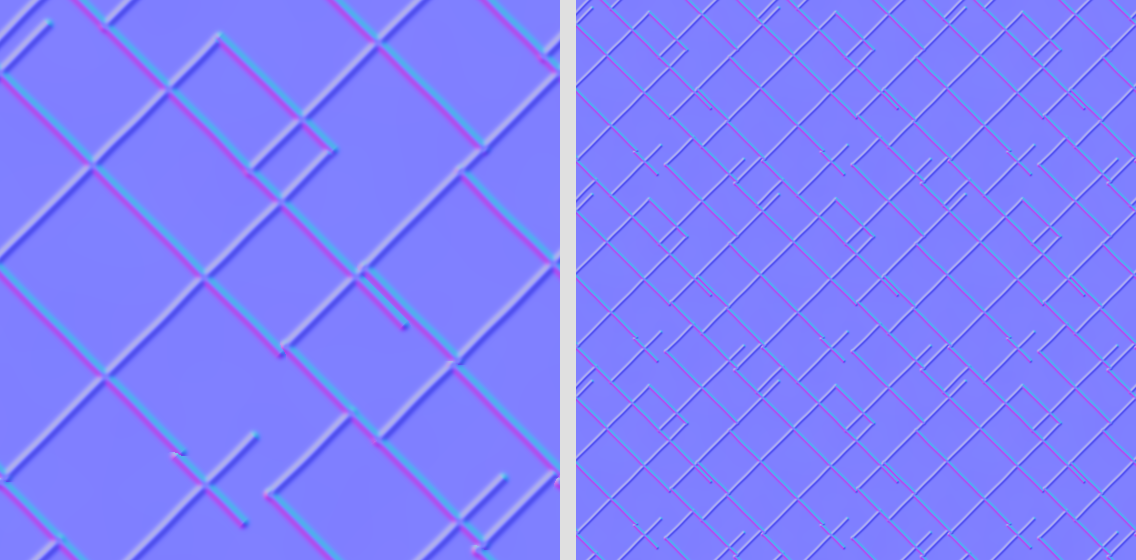
Left: one tile. Right: repeated 3 by 3.
A WebGL 1 fragment shader for this texture map:

```glsl
precision highp float;
uniform vec2 u_resolution;

const float GROOVE_WIDTH = 0.0056;  // half width at the steepest slope
const float GROOVE_SLOPE = 0.60;
const float OVERRUN = 0.17;         // how far a broken groove runs on
const vec2 SPLIT = vec2(0.185, 0.11); // sideways shift and extra length
const float WOBBLE = 0.0022;
const float WOBBLE_CELLS = 9.0;
const float FACE_TILT = 0.022;
const float FACE_CELLS = 5.0;
const float LINES = 3.0;            // diagonal grooves per canvas side
const float NONE = -9.0;            // marks a missing stretch

// Spacing of the falling and rising diagonals
const vec3 FALL_BASE = vec3(0.141, 0.516, 0.870);
const vec3 RISE_BASE = vec3(0.130, 0.461, 0.862);

// Sideways slip per stretch: one column per groove, early and late halves
const mat3 FALL_EARLY = mat3(0.0, 0.0, 0.0,  -0.015, 0.083, 0.083,  0.021, 0.02, 0.0);
const mat3 FALL_LATE = mat3(0.032, 0.016, 0.0,  0.0, 0.0, 0.0,  0.0, 0.0, 0.0);
const mat3 RISE_EARLY = mat3(0.104, NONE, 0.0,  NONE, -0.094, 0.0,  -0.109, -0.109, -0.026);
const mat3 RISE_LATE = mat3(0.0, 0.0, -0.059,  0.0, 0.0, 0.0,  0.0, 0.0, 0.0);

// Range of slip changes that make a groove run on past its end
const vec2 FALL_BREAK = vec2(0.0, 0.05);
const vec2 RISE_BREAK = vec2(-10.0, 0.09);
const float MIN_BREAK = 0.03;

float wrapIndex(float i, float n) {
  return i - n * floor((i + 0.5) / n);
}

vec3 pick(float i) {
  return vec3(lessThan(abs(vec3(0.0, 1.0, 2.0) - i), vec3(0.5)));
}

// Gradient noise that repeats after "period" cells
vec2 gradientAt(vec2 cell, float period) {
  cell = mod(cell, period);
  float h = fract(sin(dot(cell, vec2(127.1, 311.7))) * 4375.85);
  return vec2(cos(6.2832 * h), sin(6.2832 * h));
}

float gradientNoise(vec2 p, float period) {
  vec2 i = floor(p), f = p - i, e = vec2(1.0, 0.0);
  vec2 w = f * f * f * (f * (f * 6.0 - 15.0) + 10.0);
  float a = dot(gradientAt(i, period), f);
  float b = dot(gradientAt(i + e.xy, period), f - e.xy);
  float c = dot(gradientAt(i + e.yx, period), f - e.yx);
  float d = dot(gradientAt(i + e.xx, period), f - e.xx);
  return mix(mix(a, b, w.x), mix(c, d, w.x), w.y);
}

vec2 noisePair(vec2 uv, float cells) {
  return vec2(gradientNoise(uv * cells, cells),
              gradientNoise(uv * cells + vec2(2.37, 1.61), cells));
}

// Indices wrap on the diagonal lattice of the square canvas
float stretchIndex(float line, float stretch) {
  return wrapIndex(stretch - LINES * floor((line + 0.5) / LINES), 2.0 * LINES);
}

float slip(bool rising, float line, float stretch) {
  float s = stretchIndex(line, stretch);
  mat3 early = rising ? RISE_EARLY : FALL_EARLY;
  mat3 late = rising ? RISE_LATE : FALL_LATE;
  vec3 column = (s < 2.5 ? early : late) * pick(wrapIndex(line, LINES));
  return dot(column, pick(wrapIndex(s, LINES)));
}

float basePosition(bool rising, float line) {
  vec3 base = rising ? RISE_BASE : FALL_BASE;
  return floor((line + 0.5) / LINES) + dot(base, pick(wrapIndex(line, LINES)));
}

// Crossing point of a groove with line "node" of the other family
float nodePosition(bool rising, float line, float node) {
  float s = slip(!rising, node, line);
  return basePosition(!rising, node) + (s < -1.0 ? 0.0 : s);
}

vec2 nearer(vec2 best, vec2 s, float across, float start, float end) {
  vec2 d = (s - vec2(across, clamp(s.y, start, end))) * 0.70711;
  return dot(d, d) < dot(best, best) ? d : best;
}

// Offset from the nearest groove; s = (across, along)
vec2 nearestGroove(vec2 s, bool rising) {
  vec2 best = vec2(1.0), cell = floor(s * LINES);
  vec2 range = rising ? RISE_BREAK : FALL_BREAK;
  for (int i = -1; i <= 1; i++) {
    for (int j = -2; j <= 1; j++) {
      float line = cell.x + float(i), stretch = cell.y + float(j);
      float here = slip(rising, line, stretch);
      if (here < -1.0) continue;
      float change = slip(rising, line, stretch + 1.0) - here;
      bool runsOn = abs(change) > MIN_BREAK && change > range.x && change < range.y;
      float across = basePosition(rising, line) + here;
      float start = nodePosition(rising, line, stretch);
      float end = nodePosition(rising, line, stretch + 1.0);
      best = nearer(best, s, across, start, end + (runsOn ? OVERRUN : 0.0));
      // One tile is split by an extra falling groove
      bool split = !rising && wrapIndex(line, LINES) < 0.5
        && abs(stretchIndex(line, stretch) - 1.0) < 0.5;
      if (split) best = nearer(best, s, across + SPLIT.x, start, end + SPLIT.y);
    }
  }
  return best;
}

void main() {
  vec2 uv = gl_FragCoord.xy / u_resolution;
  vec2 p = vec2(uv.x, 1.0 - uv.y) + WOBBLE * noisePair(uv, WOBBLE_CELLS);
  vec2 diagonal = vec2(p.x - p.y, p.x + p.y);

  // Each slope fades where the other groove is already deep
  vec2 fall = nearestGroove(diagonal, false) / GROOVE_WIDTH;
  vec2 rise = nearestGroove(diagonal.yx, true).yx / GROOVE_WIDTH;
  float fallDepth = exp(-0.5 * dot(fall, fall));
  float riseDepth = exp(-0.5 * dot(rise, rise));
  vec2 slope = -1.6487 * GROOVE_SLOPE * (fall * fallDepth * (1.0 - riseDepth)
    + rise * riseDepth * (1.0 - fallDepth));

  // Back to canvas axes, with green pointing down
  vec2 tilt = vec2(slope.x + slope.y, slope.y - slope.x) * 0.70711;
  tilt += FACE_TILT * noisePair(uv, FACE_CELLS);
  vec3 normal = normalize(vec3(tilt, 1.0));
  gl_FragColor = vec4(normal * 0.5 + 0.5, 1.0);
}
```
